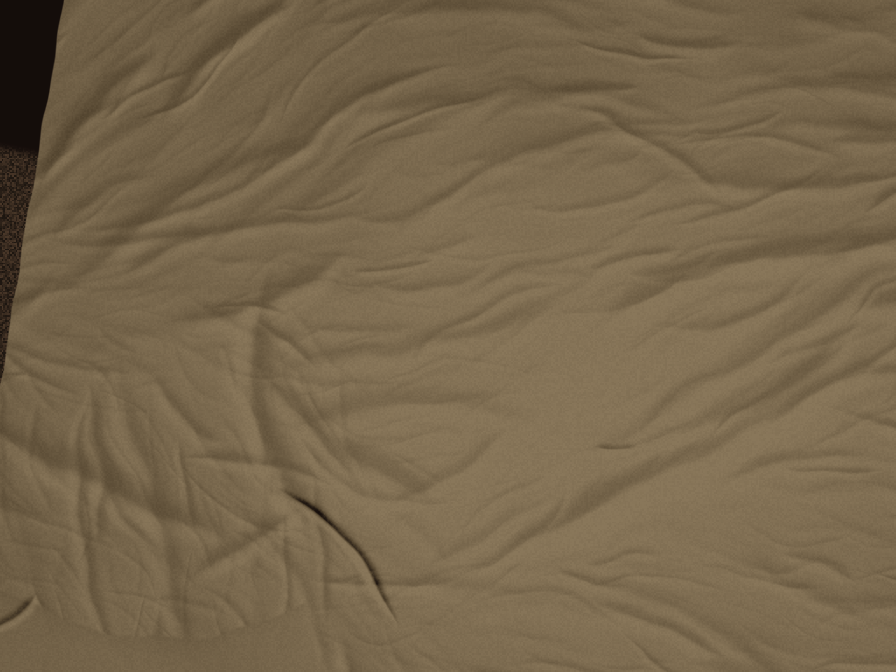
Write a Shadertoy shader that draws this texture.

```glsl
// A rumpled tan bed sheet in dim light, with a dark floor at the upper left.
// Tapered, bent folds are scattered on jittered grids and follow a direction
// field; a few long folds, a hem and a broad light pool complete the cloth.
const vec3 LIGHT_CLOTH  = vec3(0.515, 0.445, 0.335);
const vec3 SHADOW_CLOTH = vec3(0.37, 0.31, 0.22);
const vec3 FLOOR_BROWN  = vec3(0.20, 0.15, 0.11);
const vec3 FLOOR_BLACK  = vec3(0.08, 0.05, 0.04);
const vec2 LIGHT_CENTRE = vec2(0.90, 0.37);
const vec2 LIGHT_SPREAD = vec2(0.75, 0.50);
const float TONE_EDGE   = 0.32;   // tone far from the light
const float TONE_CENTRE = 1.12;   // tone in the light
const float FOLD_LIMIT  = 0.72;   // strongest shading by folds
const float GRAIN       = 0.20;
const float GRAIN_CELLS = 384.0;

float hash(vec2 p) {
    vec3 q = fract(vec3(p.xyx) * 0.1031);
    q += dot(q, q.yzx + 33.33);
    return fract((q.x + q.y) * q.z);
}

float noise(vec2 p) {
    vec2 i = floor(p), f = fract(p);
    f = f * f * (3.0 - 2.0 * f);
    return mix(mix(hash(i), hash(i + vec2(1, 0)), f.x),
               mix(hash(i + vec2(0, 1)), hash(i + vec2(1, 1)), f.x), f.y);
}

float fbm(vec2 p) {
    float sum = 0.0;
    for (float amp = 0.5; amp > 0.05; amp *= 0.5) {
        sum += amp * noise(p);
        p = mat2(1.6, 1.2, -1.2, 1.6) * p + 7.3;
    }
    return sum;
}

// One tapered fold: a valley, crisp below and soft above, over a lit ridge
float fold(vec2 p, vec2 centre, float angle, float halfLen, float width, float bend) {
    vec2 d = p - centre, dir = vec2(cos(angle), sin(angle));
    float u = dot(d, dir);
    float taper = smoothstep(0.0, 0.85, 1.0 - u * u / (halfLen * halfLen));
    float s = (dot(d, vec2(-dir.y, dir.x)) - bend * u * u) / (width * (0.4 + 0.6 * taper));
    float valley = exp(-s * s * (s > 0.0 ? 0.4 : 2.2));
    return taper * (0.5 * exp(-0.6 * (s + 1.9) * (s + 1.9)) - valley);
}

// How crumpled the cloth is: one at the lower left
float crumple(vec2 p) {
    return (1.0 - smoothstep(0.5, 0.82, p.x)) * (1.0 - smoothstep(0.4, 0.65, p.y));
}

// Main direction of the folds across the sheet
float foldAngle(vec2 p) {
    float aboveDiagonal = p.y - 0.18 - 0.47 * (p.x - 0.75);
    float right = mix(-0.2, 0.52, smoothstep(-0.14, -0.02, aboveDiagonal));
    right = mix(right, 0.17, smoothstep(0.45, 0.68, p.y));
    right = mix(right, -0.1, smoothstep(0.75, 0.95, p.y));
    float left = mix(-0.95, 0.2, smoothstep(0.35, 0.55, p.y));
    left = mix(left, 0.7, smoothstep(0.62, 0.8, p.y));
    return mix(left, right, smoothstep(0.4, 0.8, p.x));
}

// Folds scattered one per cell, few of them deep; each reaches two cells at most
float scatteredFolds(vec2 p, float cell, float width, float seed) {
    float sum = 0.0;
    for (int k = 0; k < 25; k++) {
        vec2 id = floor(p / cell) + vec2(k % 5 - 2, k / 5 - 2), key = id + seed;
        vec2 centre = (id + vec2(hash(key), hash(key + 31.7))) * cell;
        float turn = (hash(key + 57.1) - 0.5) * mix(0.45, 1.7, crumple(centre));
        float halfLen = cell * mix(0.8, 1.9, hash(key + 83.9));
        float bend = (hash(key + 12.3) - 0.5) * 0.45 / cell;
        float size = width * mix(0.5, 1.3, hash(key + 71.3));
        float depth = 0.1 + 0.9 * pow(hash(key + 45.9), 2.0);
        sum += depth * fold(p, centre, foldAngle(centre) + turn, halfLen, size, bend);
    }
    return sum;
}

// The few long folds that run across the sheet
float longFolds(vec2 p) {
    return fold(p, vec2(1.02, 0.31), 0.49, 0.36, 0.015, 0.1)
        + 0.8 * fold(p, vec2(1.12, 0.48), 0.55, 0.30, 0.012, -0.2)
        + 0.8 * fold(p, vec2(0.98, 0.79), -0.55, 0.14, 0.006, -1.2)
        + 0.8 * fold(p, vec2(1.19, 0.725), 0.03, 0.18, 0.009, 0.4)
        + 0.7 * fold(p, vec2(0.32, 0.655), 0.10, 0.28, 0.007, 0.2)
        + 0.9 * fold(p, vec2(0.16, 0.28), -0.45, 0.22, 0.013, 0.3)
        + 0.9 * fold(p, vec2(0.57, 0.30), -0.60, 0.09, 0.016, 1.0)
        + 0.8 * fold(p, vec2(0.37, 0.20), 0.55, 0.11, 0.009, -0.8);
}

void mainImage(out vec4 fragColor, in vec2 fragCoord) {
    vec2 uv = fragCoord / iResolution.y;
    float pixel = 1.0 / iResolution.y;
    float grain = hash(floor(uv * GRAIN_CELLS)) - 0.5;
    vec2 p = uv + 0.035 * (vec2(fbm(uv * 5.0), fbm(uv * 5.0 + 19.0)) - 0.47);
    p += 0.012 * (vec2(noise(uv * 17.0), noise(uv * 17.0 + 41.0)) - 0.5);
    // Light pool and soft unevenness
    vec2 away = (uv - LIGHT_CENTRE) / LIGHT_SPREAD;
    float tone = mix(TONE_EDGE, TONE_CENTRE, exp(-dot(away, away))) + 0.3 * (fbm(uv * 6.0 + 4.0) - 0.47);
    // Smooth cloth: the lit middle and the sheet below the hem
    vec2 flatA = (uv - vec2(0.88, 0.42)) / 0.13, flatB = (uv - vec2(1.03, 0.22)) / 0.10;
    float calm = 0.7 * max(exp(-dot(flatA, flatA)), exp(-dot(flatB, flatB)));
    float hem = p.y - 0.055 - 1.2 * (p.x - 0.25) * (p.x - 0.25);
    float below = (1.0 - smoothstep(-0.004, 0.004, hem)) * (1.0 - smoothstep(0.44, 0.50, p.x));
    // Fold shading, then deep creases by the hem and in the middle
    float folds = 0.72 * scatteredFolds(p, 0.14, 0.0105, 3.0) + 0.62 * scatteredFolds(p, 0.075, 0.006, 101.0);
    folds += mix(0.14, 0.26, crumple(p)) * scatteredFolds(p, 0.04, 0.0035, 211.0);
    folds = folds * (1.0 - calm) + 0.65 * longFolds(p);
    tone += FOLD_LIMIT * tanh(folds / FOLD_LIMIT) * (1.0 - 0.9 * below) - 0.2 * below * exp(hem * 60.0);
    tone += 1.6 * fold(p, vec2(0.53, 0.19), -0.85, 0.15, 0.0045, -1.5);
    tone += fold(p, vec2(0.02, 0.09), 0.6, 0.05, 0.004, 0.0) + 0.7 * fold(p, vec2(0.92, 0.33), 0.1, 0.03, 0.004, 3.0);
    // Tone to cloth colour, with a soft upper limit
    tone = 1.12 - log(1.0 + exp(9.0 * (1.08 - tone))) / 9.0 + GRAIN * grain;
    vec3 cloth = mix(SHADOW_CLOTH, LIGHT_CLOTH, clamp(tone, -0.3, 1.15));
    cloth = mix(FLOOR_BLACK, cloth, smoothstep(-1.4, -0.15, tone));
    // Floor beyond the left edge of the sheet
    float edge = uv.x - 0.095 + 0.166 * (1.0 - uv.y) + 0.006 * (noise(uv * 22.0) - 0.5);
    float lit = 1.0 - smoothstep(0.77, 0.79, uv.y + 0.2 * uv.x);
    vec3 ground = mix(FLOOR_BLACK, FLOOR_BROWN * (1.0 + 0.9 * grain), lit);
    fragColor = vec4(mix(ground, cloth, smoothstep(-pixel, pixel, edge)), 1.0);
}
```
